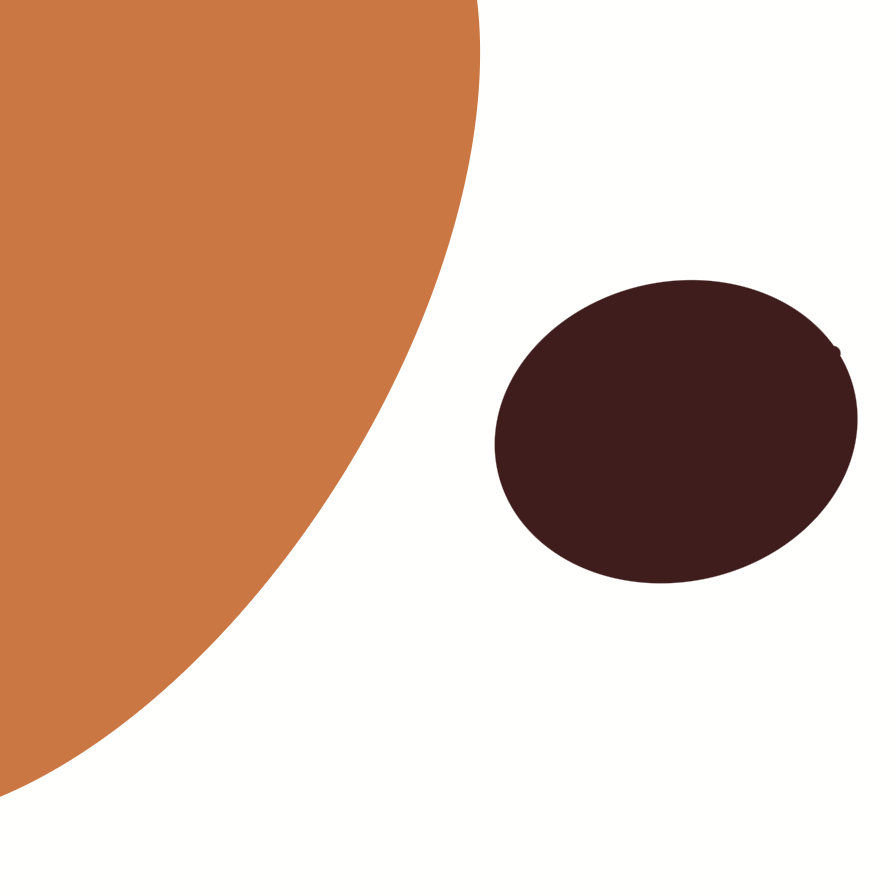
This background is drawn by a Shadertoy shader. Its source:

```glsl
// Flat backdrop: a large copper ellipse at the left and a small dark brown oval on warm white.

// Approximate signed distance to a tilted ellipse.
// spread = (xx, xy, yy) of its shape matrix; sqrt(xx), sqrt(yy) are its half extents.
float ellipseDistance(vec2 p, vec3 spread) {
    float det = spread.x * spread.z - spread.y * spread.y;
    vec2 slope = vec2(spread.z * p.x - spread.y * p.y,
                      spread.x * p.y - spread.y * p.x) / det;
    return (dot(p, slope) - 1.0) / max(2.0 * length(slope), 1e-4);
}

// Edge coverage, softened over one pixel.
float coverage(float dist, float pixel) {
    return clamp(0.5 - dist / pixel, 0.0, 1.0);
}

void mainImage(out vec4 fragColor, in vec2 fragCoord) {
    vec2 uv = fragCoord / iResolution.xy;
    float pixel = 1.0 / min(iResolution.x, iResolution.y);

    vec3 color = vec3(1.0, 1.0, 0.992);

    // Large copper ellipse, leaning right and cut by the left and top borders
    float copper = ellipseDistance(uv - vec2(0.093, 0.6512), vec3(0.1961, 0.1285, 0.3248));
    color = mix(color, vec3(0.796, 0.467, 0.263), coverage(copper, pixel));

    // Dark oval with a tiny rounded bump on its upper right rim
    float oval = ellipseDistance(uv - vec2(0.7546, 0.5182), vec3(0.041, 0.0029, 0.02865));
    float bump = length(uv - vec2(0.9297, 0.6055)) - 0.0085;
    color = mix(color, vec3(0.247, 0.112, 0.11), coverage(min(oval, bump), 1.3 * pixel));

    fragColor = vec4(color, 1.0);
}
```
